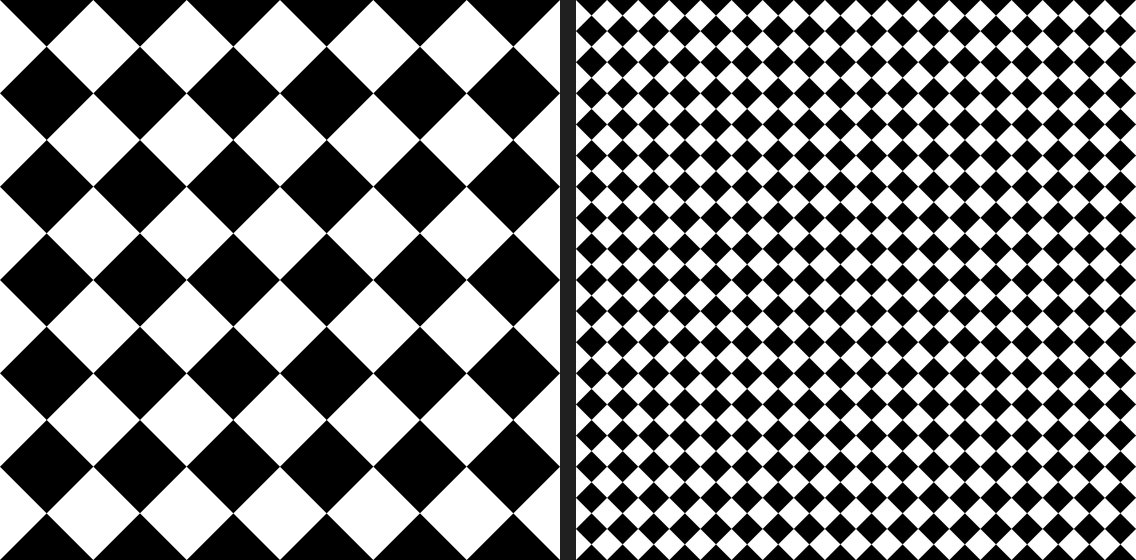
Left: one tile. Right: repeated 3 by 3.
A Shadertoy shader for this pattern:

```glsl
// Black and white checkerboard turned by 45 degrees: a seamless grid of touching diamonds.

const float REPEATS = 6.0;                    // diamonds across and down
const vec2 DARK_CENTRE = vec2(0.5, 0.0);      // centre of the dark diamond within a cell
const float HALF_DIAGONAL = 0.5;              // in cells; 0.5 makes the corners touch
const float EDGE_SOFTNESS = 1.0;              // width of the smoothed edge, in pixels
const vec3 DARK = vec3(0.0);
const vec3 LIGHT = vec3(1.0);

// Signed distance to the edge of a diamond, negative inside
float diamondDistance(vec2 p, float halfDiagonal) {
    return (abs(p.x) + abs(p.y) - halfDiagonal) * inversesqrt(2.0);
}

void mainImage(out vec4 fragColor, in vec2 fragCoord) {
    // Repeat the cell, with the dark diamond at its middle
    vec2 grid = fragCoord / iResolution.xy * REPEATS;
    vec2 cell = fract(grid - DARK_CENTRE + 0.5) - 0.5;

    // Smooth the edge over about one pixel
    float edgeWidth = EDGE_SOFTNESS * REPEATS / min(iResolution.x, iResolution.y);
    float distanceToEdge = diamondDistance(cell, HALF_DIAGONAL);
    float lightness = clamp(distanceToEdge / edgeWidth + 0.5, 0.0, 1.0);

    fragColor = vec4(mix(DARK, LIGHT, lightness), 1.0);
}
```
